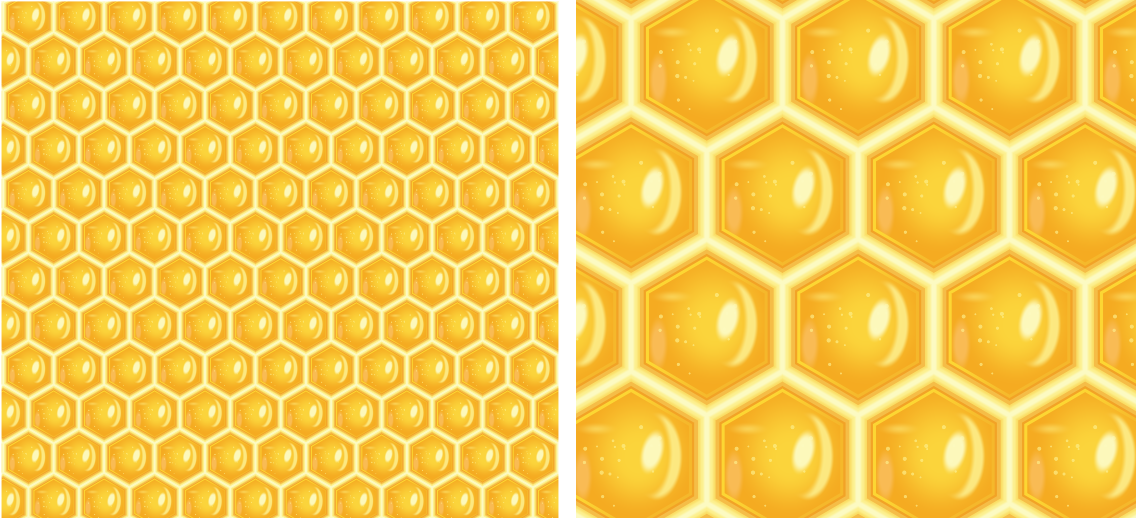
Left, the full canvas; right, a detail of the centre.
Give the GLSL for this pattern, as a WebGL 1 fragment shader.

```glsl
precision highp float;
// Honeycomb of pointy-top hexagonal cells, about eleven across and twelve down.
// Each cell is shaded by its distance to the hexagon edge: cream wax wall,
// amber rim, then a honey-filled dome with glossy highlights and tiny bubbles.
uniform vec2 u_resolution;

float hash(float n) {
  return fract(sin(n * 127.1) * 43758.5453);
}

// Offset from the centre of the nearest cell, with cells one unit wide.
vec2 hexCell(vec2 p) {
  vec2 period = vec2(1.0, 1.7320508);
  vec2 a = mod(p + 0.5 * period, period) - 0.5 * period;
  vec2 b = mod(p, period) - 0.5 * period;
  return dot(a, a) < dot(b, b) ? a : b;
}

// Distance inward from the wall between two cells.
float wallDistance(vec2 c) {
  c = abs(c);
  return 0.5 - max(c.x, dot(c, vec2(0.5, 0.8660254)));
}

// Soft-edged ellipse.
float ellipse(vec2 c, vec2 centre, vec2 radii, float soft) {
  float d = (length((c - centre) / radii) - 1.0) * min(radii.x, radii.y);
  return 1.0 - smoothstep(-soft, soft, d);
}

// Honey inside the cell: warm dome, reflections and bubbles.
vec3 honey(vec2 c, float pixel) {
  vec3 amber = vec3(0.96, 0.67, 0.13);
  vec3 gold = vec3(0.985, 0.83, 0.23);
  float glow = length((c - vec2(0.05, 0.0)) * vec2(1.0, 0.9));
  vec3 col = mix(gold, amber, smoothstep(0.08, 0.40, glow - 0.12 * c.y));

  // Peach reflection low on the left, pale glint on the upper left
  float peach = ellipse(c, vec2(-0.32, -0.11), vec2(0.05, 0.14), 0.02);
  col = mix(col, vec3(0.98, 0.75, 0.38), 0.8 * peach);
  float glint = ellipse(c, vec2(-0.23, 0.2), vec2(0.07, 0.022), 0.025);
  col = mix(col, vec3(0.99, 0.9, 0.45), 0.6 * glint);

  // Bubbles scattered over the left and middle
  for (int i = 0; i < 20; i++) {
    float k = float(i) + 1.0;
    float angle = 6.2831853 * hash(k);
    float reach = 0.30 * sqrt(hash(k + 31.7));
    vec2 centre = vec2(-0.05, -0.02) + reach * vec2(cos(angle), sin(angle));
    float radius = mix(0.006, 0.014, hash(k + 73.3));
    float bubble = 1.0 - smoothstep(radius - 0.5 * pixel, radius + 0.5 * pixel, length(c - centre));
    col = mix(col, vec3(0.99, 0.94, 0.55), 0.65 * bubble);
  }

  // Crescent along the right side and a bright oval beside it
  float crescent = ellipse(c, vec2(0.17, 0.02), vec2(0.16, 0.27), 0.015)
    * (1.0 - ellipse(c, vec2(0.10, 0.04), vec2(0.16, 0.29), 0.02));
  col = mix(col, vec3(0.99, 0.94, 0.56), 0.85 * crescent);
  vec2 tilted = c - vec2(0.14, 0.05);
  tilted.x -= 0.2 * tilted.y;
  float oval = ellipse(tilted, vec2(0.0), vec2(0.065, 0.12), 0.02);
  return mix(col, vec3(0.99, 0.98, 0.76), 0.95 * oval);
}

void main() {
  vec2 uv = gl_FragCoord.xy / u_resolution;
  vec2 c = hexCell(uv * vec2(11.1, 10.18) - vec2(0.564, 8.107));
  float d = wallDistance(c);
  float pixel = 11.1 / u_resolution.x;
  float soft = 0.6 * pixel;

  // Wax wall, fading from a pale ridge to yellow
  vec3 col = mix(vec3(0.99, 0.98, 0.76), vec3(0.99, 0.94, 0.56), smoothstep(0.008, 0.03, d));
  col = mix(col, vec3(0.98, 0.87, 0.40), smoothstep(0.03, 0.055, d));

  // Amber rim, with a darker line at its inner edge
  col = mix(col, vec3(0.96, 0.74, 0.28), smoothstep(0.058 - soft, 0.058 + soft, d));
  col = mix(col, vec3(0.95, 0.64, 0.15), smoothstep(0.083 - soft, 0.083 + soft, d));

  // Lit inner bevel, brighter on the left and top
  float lit = smoothstep(-0.3, 0.3, c.y * 0.5 - c.x);
  vec3 bevel = mix(vec3(0.96, 0.72, 0.17), vec3(0.99, 0.84, 0.20), lit);
  col = mix(col, bevel, smoothstep(0.098 - soft, 0.098 + soft, d));
  col = mix(col, honey(c, pixel), smoothstep(0.118 - soft, 0.118 + soft, d));

  // Thin white margin at the left, right and top
  float margin = min(min(uv.x, 1.0 - uv.x), 1.0 - uv.y);
  col = mix(vec3(1.0), col, smoothstep(0.0015, 0.0040, margin));
  gl_FragColor = vec4(col, 1.0);
}
```
